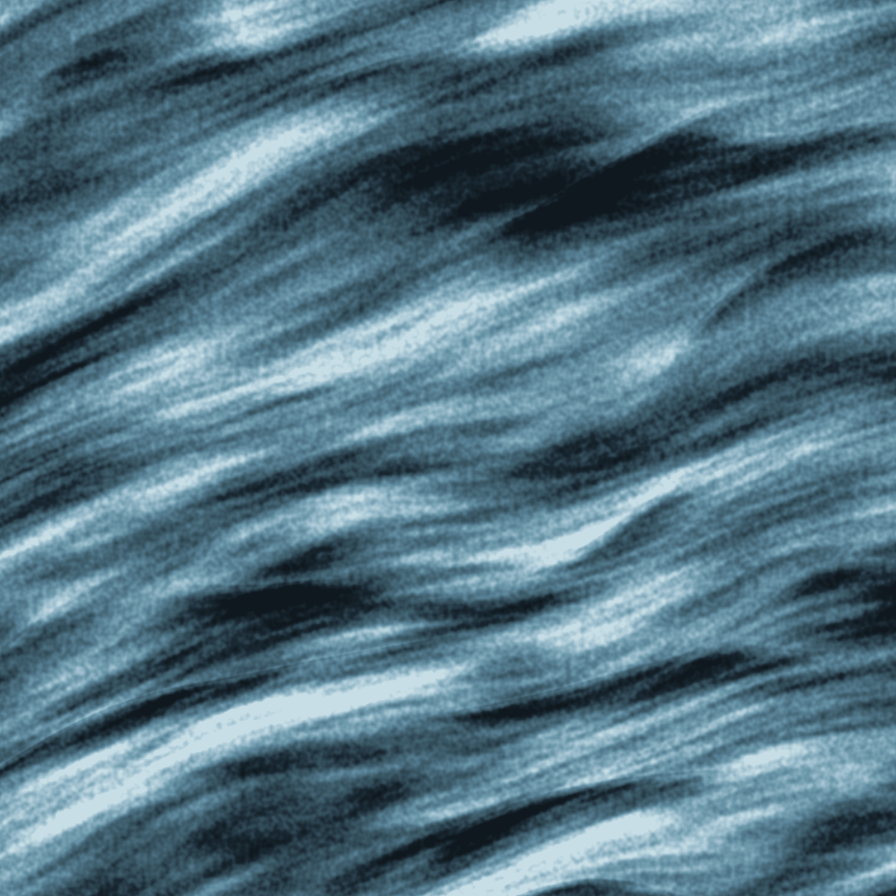
A three.js fragment shader for this texture:

```glsl
// Wind-drawn water: slanted blue-grey streaks with dark troughs under thin bright crests.
varying vec2 vUv;

// Palette, dark to light
const vec3 ABYSS  = vec3(0.10, 0.16, 0.20);
const vec3 DEEP   = vec3(0.19, 0.29, 0.34);
const vec3 SLATE  = vec3(0.26, 0.39, 0.45);
const vec3 STEEL  = vec3(0.34, 0.50, 0.58);
const vec3 MIST   = vec3(0.45, 0.62, 0.69);
const vec3 FOAM   = vec3(0.62, 0.75, 0.81);
const vec3 GLINT  = vec3(0.78, 0.87, 0.90);

// Flow and tone
const float SLOPE = 0.50;         // rise of the streaks at the left edge
const float BEND = 0.12;          // flattening towards the right
const float WARP = 0.016;         // wander of the streaks
const vec2 STREAK_SCALE = vec2(2.6, 11.0);
const float SWELL_PERIOD = 0.31;
const float SWELL_PHASE = 0.07;
const float SWELL_GAIN = 0.45;
const float TROUGH_GAIN = 1.6;
const float CREST_GAIN = 1.3;
const float FILAMENT_GAIN = 0.26;
const float GRAIN_GAIN = 0.13;
const float TONE_SCALE = 1.49;
const float TONE_OFFSET = 2.72;

float hash(vec2 p) {
  return fract(sin(dot(p, vec2(127.1, 311.7))) * 43758.5453);
}

float cornerSlope(vec2 cell, vec2 corner, vec2 f) {
  float angle = 6.2832 * hash(cell + corner);
  return dot(vec2(cos(angle), sin(angle)), f - corner);
}

// Gradient noise scaled to a spread of about one
float noise(vec2 p) {
  vec2 cell = floor(p);
  vec2 f = fract(p);
  vec2 w = f * f * (3.0 - 2.0 * f);
  float low = mix(cornerSlope(cell, vec2(0.0), f),
                  cornerSlope(cell, vec2(1.0, 0.0), f), w.x);
  float high = mix(cornerSlope(cell, vec2(0.0, 1.0), f),
                   cornerSlope(cell, vec2(1.0), f), w.x);
  return 4.7 * mix(low, high, w.y);
}

// x runs along the streaks, y across them
vec2 flowCoords(vec2 uv) {
  float across = uv.y - SLOPE * uv.x + BEND * uv.x * uv.x;
  across += WARP * noise(vec2(2.3 * uv.x, 4.0 * across) + 17.0);
  return vec2(uv.x, across);
}

// Octaves of stretched noise, finer ones faded by detail
float streaks(vec2 q, float detail) {
  float sum = 0.0;
  float gain = 0.66;
  vec2 scale = STREAK_SCALE;
  for (int i = 0; i < 4; i++) {
    float k = float(i);
    vec2 p = q * scale + vec2(0.35 * q.y * scale.y, 0.0) + 31.7 * k;
    sum += gain * noise(p);
    scale *= vec2(1.75, 2.05);
    gain *= 0.76 * detail;
  }
  return sum;
}

// Broken folds: a soft trough ending in a sharp lit edge
float folds(vec2 q) {
  float sum = 0.0;
  for (int i = 0; i < 2; i++) {
    float k = float(i);
    float frequency = 4.6 + 3.7 * k;
    float wobble = 0.26 * noise(q * vec2(2.2, 3.0) + 53.0 + 9.3 * k);
    float f = fract(q.y * frequency + wobble + 0.37 * k);
    float trough = smoothstep(0.5, 0.9, f) * (1.0 - smoothstep(0.92, 1.0, f));
    float crest = smoothstep(0.0, 0.04, f) * exp(-11.0 * f);
    float presence = smoothstep(0.1, 1.3, noise(q * vec2(2.4, 5.0) + 71.0 + 23.0 * k));
    sum += presence * (CREST_GAIN * crest - TROUGH_GAIN * trough);
  }
  return sum;
}

// Thin bright threads along the flow
float filaments(vec2 q) {
  return 0.8 - abs(noise(q * vec2(4.5, 27.0) + 113.0));
}

vec3 waterRamp(float t) {
  vec3 color = mix(ABYSS * 0.6, ABYSS, clamp(t + 1.0, 0.0, 1.0));
  color = mix(color, DEEP, clamp(t, 0.0, 1.0));
  color = mix(color, SLATE, clamp(t - 1.0, 0.0, 1.0));
  color = mix(color, STEEL, clamp(t - 2.0, 0.0, 1.0));
  color = mix(color, MIST, clamp(t - 3.0, 0.0, 1.0));
  color = mix(color, FOAM, clamp(t - 4.0, 0.0, 1.0));
  return mix(color, GLINT, clamp(t - 5.0, 0.0, 1.0));
}

void main() {
  vec2 q = flowCoords(vUv);
  float near = 1.0 - smoothstep(0.35, 0.85, vUv.y);

  // Broad swell, streaks and folds, sharper towards the bottom
  float tone = SWELL_GAIN * cos(6.2832 * (q.y - SWELL_PHASE) / SWELL_PERIOD);
  tone += streaks(q, mix(0.82, 1.0, near));
  tone += folds(q) * mix(0.75, 1.0, near);
  tone += FILAMENT_GAIN * near * filaments(q);

  // Fine soft grain
  tone += GRAIN_GAIN * (noise(vUv * 105.0) + noise(vUv.yx * 190.0 + 7.0));

  gl_FragColor = vec4(waterRamp(tone * TONE_SCALE + TONE_OFFSET), 1.0);
}
```
